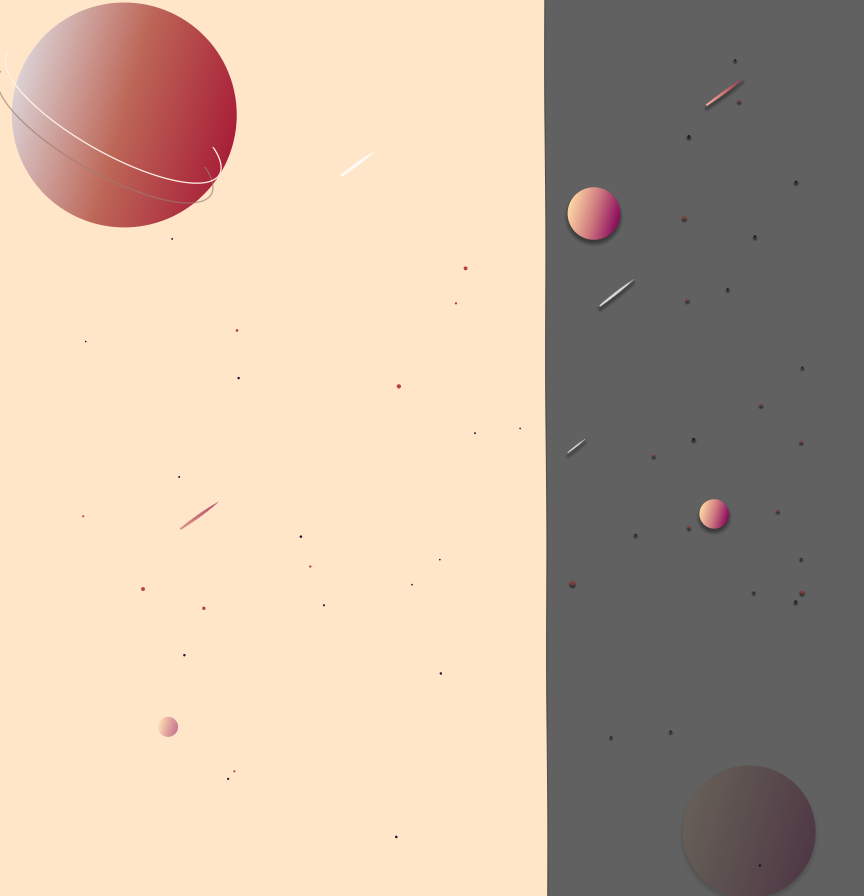
Reproduce this background procedurally as a Shadertoy shader.

```glsl
// A flat space scene: a cream field beside a charcoal panel, with gradient
// planets, a pair of ring arcs, tapered comets and scattered stars.
// Every shape is a distance function; lengths are in canvas heights.

float pixel() { return 1.0 / iResolution.y; }

// Antialiased coverage of a signed distance
float cover(float d) { return clamp(0.5 - d / pixel(), 0.0, 1.0); }

vec3 hash3(float n) {
    return fract(sin(n * vec3(12.9898, 78.233, 39.425) + 1.7) * 4375.85);
}

// Disc with a slanted gradient and a soft shadow below it
void planet(inout vec3 col, vec2 p, vec2 centre, float radius,
            vec3 nearCol, vec3 midCol, vec3 farCol, float shadow) {
    vec2 q = p - centre;
    float below = length(q + vec2(0.0, 0.004)) - radius;
    col *= 1.0 - shadow * smoothstep(0.005, -0.003, below);
    float t = clamp(0.5 + 0.5 * dot(q / radius, vec2(0.96, -0.27)), 0.0, 1.0);
    vec3 fill = t < 0.5 ? mix(nearCol, midCol, t * 2.0)
                        : mix(midCol, farCol, t * 2.0 - 1.0);
    col = mix(col, fill, cover(length(q) - radius));
}

// Streak that swells near its tail and narrows to a point at its tip
void comet(inout vec3 col, vec2 p, vec2 tail, vec2 tip, float width,
           vec3 tailCol, vec3 tipCol, float shadow) {
    vec2 axis = tip - tail;
    for (int pass = 0; pass < 2; pass++) {
        vec2 q = p - tail + vec2(0.0, pass == 0 ? 0.004 : 0.0);
        float t = clamp(dot(q, axis) / dot(axis, axis), 0.0, 1.0);
        float d = length(q - axis * t) - width * (0.55 + 1.2 * t) * (1.0 - t * t);
        if (pass == 0) col *= 1.0 - shadow * smoothstep(0.004, -0.002, d);
        else col = mix(col, mix(tailCol, tipCol, t), cover(d));
    }
}

// Thin tilted ellipse, open along its upper side
float ringArc(vec2 p, vec2 centre) {
    vec2 q = p - centre, axes = vec2(0.1362, 0.043);
    q = vec2(0.870 * q.x - 0.492 * q.y, -0.492 * q.x - 0.870 * q.y);
    vec2 n = q / axes;
    float k = length(n);
    float d = abs(k * (k - 1.0) / max(length(n / axes), 0.001)) - 0.0007;
    float angle = atan(n.y, n.x);
    float open = step(-0.56, angle) + step(angle, -3.06);
    return cover(d) * min(open, 1.0);
}

// Small dots scattered over both fields
void stars(inout vec3 col, vec2 p, float edge) {
    for (int i = 0; i < 48; i++) {
        vec3 h = hash3(float(i) + 3.0);
        bool onPanel = i >= 25;
        vec2 pos = onPanel ? vec2(mix(0.63, 0.955, h.x), mix(0.15, 0.97, h.y))
                           : vec2(mix(0.09, edge - 0.01, h.x), mix(0.06, 0.9, h.y));
        bool red = i % 5 < 2;
        float radius = red ? mix(0.0011, 0.0026, h.z * h.z) : mix(0.0008, 0.0015, h.z);
        vec3 tint = red ? vec3(0.72, 0.26, 0.24) : vec3(0.13, 0.10, 0.20);
        vec2 q = p - pos;
        if (onPanel) {
            tint *= 0.8;
            col *= 1.0 - 0.5 * smoothstep(0.003, -0.001, length(q + vec2(0.0, 0.002)) - radius);
        }
        col = mix(col, tint, cover(length(q) - radius));
    }
}

void mainImage(out vec4 fragColor, in vec2 fragCoord) {
    vec2 p = fragCoord / iResolution.y;

    // Two fields with a slightly uneven, leaning border
    float edge = 0.6113 - 0.0033 * p.y + 0.0004 * sin(p.y * 19.0);
    vec3 cream = vec3(1.0, 0.90, 0.79), charcoal = vec3(0.38);
    vec3 col = mix(cream, charcoal, cover(edge - p.x));
    col = mix(col, vec3(0.24, 0.23, 0.21), 0.8 * cover(abs(p.x - edge) - 0.0006));

    stars(col, p, edge);

    // Large ringed planet
    planet(col, p, vec2(0.1387, 0.8717), 0.1255, vec3(0.86, 0.82, 0.83),
           vec3(0.74, 0.40, 0.34), vec3(0.66, 0.12, 0.22), 0.0);
    col = mix(col, vec3(0.62, 0.48, 0.44), 0.7 * ringArc(p, vec2(0.1172, 0.8503)));
    col = mix(col, vec3(1.0, 0.95, 0.91), ringArc(p, vec2(0.1263, 0.8724)));

    // Small planets
    vec3 peach = vec3(1.0, 0.85, 0.65), rose = vec3(0.81, 0.48, 0.50), plum = vec3(0.54, 0.03, 0.36);
    planet(col, p, vec2(0.6628, 0.7617), 0.0293, peach, rose, plum, 0.4);
    planet(col, p, vec2(0.7970, 0.4264), 0.0164, peach, rose, plum, 0.4);
    planet(col, p, vec2(0.1875, 0.1888), 0.0112, mix(cream, peach, 0.5),
           mix(cream, rose, 0.6), mix(cream, plum, 0.5), 0.0);

    // Dim planet low in the panel
    planet(col, p, vec2(0.8360, 0.0716), 0.0742, vec3(0.40, 0.37, 0.34),
           vec3(0.355, 0.30, 0.305), vec3(0.31, 0.22, 0.27), 0.15);
    col = mix(col, vec3(0.10, 0.06, 0.09), cover(length(p - vec2(0.848, 0.034)) - 0.0013));

    // Comets
    vec3 white = vec3(1.0, 0.98, 0.96), silver = vec3(0.83);
    comet(col, p, vec2(0.789, 0.883), vec2(0.829, 0.912), 0.0018, vec3(0.96, 0.68, 0.60), vec3(0.62, 0.20, 0.28), 0.35);
    comet(col, p, vec2(0.381, 0.804), vec2(0.418, 0.831), 0.0022, white, white, 0.0);
    comet(col, p, vec2(0.670, 0.659), vec2(0.707, 0.688), 0.0017, silver, silver, 0.35);
    comet(col, p, vec2(0.634, 0.495), vec2(0.653, 0.510), 0.0010, silver, silver, 0.3);
    comet(col, p, vec2(0.202, 0.410), vec2(0.244, 0.440), 0.0020, vec3(0.85, 0.58, 0.52), vec3(0.70, 0.30, 0.42), 0.0);

    fragColor = vec4(col, 1.0);
}
```
